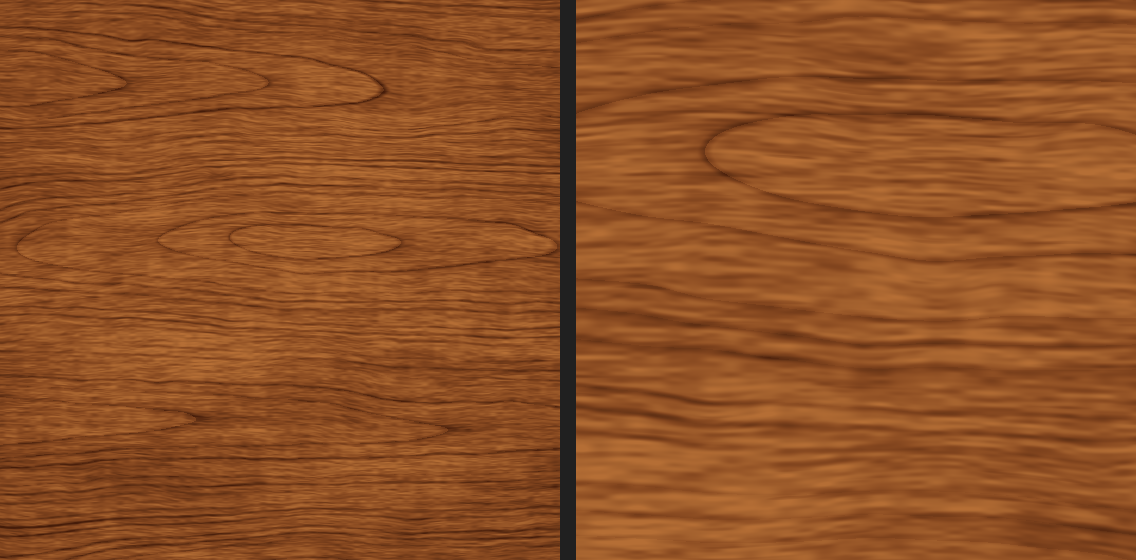
Left, the full canvas; right, a detail of the centre.
Write a Shadertoy shader that draws this texture.

```glsl
// Polished reddish-brown wood board with horizontal grain and cathedral loops.
// A folded height field gives growth rings as its contour lines; stretched
// value noise adds fibres, pores and blotches, and a vignette darkens the rim.

const vec3 DARK_WOOD = vec3(0.41, 0.21, 0.09);
const vec3 LIGHT_WOOD = vec3(0.64, 0.38, 0.18);
const vec3 MIDTONE_SAG = vec3(0.0, 0.055, 0.045); // redder middle tones
const float PI = 3.14159;
const float TOP_AXIS = 0.86;      // height of the uppermost loop axis
const float AXIS_SPACING = 0.305; // distance between loop axes
const float RING_SWING = 7.0;     // rings between axes, halved
const float MIN_STEEPNESS = 12.0; // keeps borders narrow on flat ground

float hash(vec2 p) {
    return fract(sin(dot(p, vec2(127.1, 311.7))) * 43758.5453);
}

float noise(vec2 p) {
    vec2 cell = floor(p);
    vec2 f = fract(p);
    f = f * f * (3.0 - 2.0 * f);
    float low = mix(hash(cell), hash(cell + vec2(1, 0)), f.x);
    float high = mix(hash(cell + vec2(0, 1)), hash(cell + vec2(1, 1)), f.x);
    return mix(low, high, f.y);
}

// Noise centred on zero, shifted by a seed
float grain(vec2 p, vec2 frequency, float seed) {
    return noise(p * frequency + seed * vec2(17.3, 9.1)) - 0.5;
}

// Soft elliptical spot
float spot(vec2 p, vec2 centre, vec2 size) {
    vec2 q = (p - centre) / size;
    return exp(-dot(q, q));
}

float knots(vec2 p) {
    return spot(p, vec2(0.39, 0.69), vec2(0.02, 0.010))
         + 0.6 * spot(p, vec2(0.74, 0.06), vec2(0.04, 0.022));
}

// Gentle waviness of the fibre direction
vec2 bend(vec2 p) {
    float wave = 0.052 * grain(p, vec2(2.2, 3.5), 1.0)
               + 0.018 * grain(p, vec2(6.0, 11.0), 2.0)
               + 0.005 * grain(p, vec2(22.0, 30.0), 3.0);
    return p + vec2(0.0, wave + 0.008 * knots(p));
}

// +1 on the axes of right-pointing tongues, -1 on the axis of the closed loop
float fold(float y) {
    return cos(PI * (TOP_AXIS - y) / AXIS_SPACING);
}

// Ring number as a continuous height; whole values are ring borders
float ringHeight(vec2 p) {
    vec2 q = bend(p);
    float c = fold(q.y);
    float fromLoop = q.x - 0.53;
    float steepness = fromLoop < 0.0 ? 6.0 : 2.5;
    float loop = 0.3 + steepness * (length(vec2(fromLoop, 0.05)) - 0.05);
    float tongue = -mix(1.6, 3.0, smoothstep(0.3, 0.8, q.y)) * q.x;
    float h = RING_SWING * c + mix(loop, tongue, 0.5 + 0.5 * c) + 0.35;
    h += 0.4 * grain(p, vec2(2.0, 4.0), 4.0);
    return h + 0.25 * sin(2.1 * h);
}

// Darkening from growth rings: a thin border and a fade beyond it
float rings(vec2 p) {
    const float STEP = 0.002;
    float h = ringHeight(p);
    vec2 slope = vec2(ringHeight(p + vec2(STEP, 0.0)),
                      ringHeight(p + vec2(0.0, STEP))) - h;
    float steepness = max(length(slope) / STEP, MIN_STEEPNESS);

    float id = floor(h + 0.5);
    float strength = mix(0.3, 1.0, hash(vec2(id, 5.0)));
    strength *= 1.0 + 0.9 * grain(p, vec2(5.0, 16.0), 5.0);
    float width = mix(0.0030, 0.0048, hash(vec2(id, 8.0)));
    float border = 1.0 - smoothstep(0.0, width, abs(h - id) / steepness);

    // The fade is strongest around the flat tips of loops
    float f = fract(h);
    float outward = 0.5 + 0.5 * fold(bend(p).y);
    float fade = mix(exp(-5.0 * f), exp(-5.0 * (1.0 - f)), outward);
    float fadeStrength = 0.22 + 0.28 * MIN_STEEPNESS / steepness;
    return 0.72 * strength * border + fadeStrength * fade;
}

// Fine fibres along the grain, with short dark pores
float fibres(vec2 p) {
    float streaks = 0.28 * grain(p, vec2(3.0, 40.0), 6.0)
                  + 0.34 * grain(p, vec2(11.0, 150.0), 7.0)
                  + 0.60 * grain(p, vec2(34.0, 330.0), 8.0)
                  + 0.50 * grain(p, vec2(90.0, 470.0), 9.0);
    float pores = smoothstep(0.25, 0.45, grain(p, vec2(24.0, 280.0), 10.0));
    return streaks - 0.25 * pores;
}

void mainImage(out vec4 fragColor, in vec2 fragCoord) {
    vec2 p = fragCoord / iResolution.xy;

    // Broad tone: blotches and vignette
    float tone = 0.91 + 0.38 * grain(p, vec2(2.5, 6.0), 11.0)
                      + 0.20 * grain(p, vec2(6.0, 14.0), 12.0);
    vec2 fromCentre = p - vec2(0.5, 0.56);
    tone -= 0.9 * dot(fromCentre, fromCentre);

    // Grain detail
    tone += fibres(bend(p)) - rings(p) - 0.5 * knots(p);

    // Tone to colour
    float middle = clamp(tone * (1.0 - tone), 0.0, 0.25);
    vec3 wood = mix(DARK_WOOD, LIGHT_WOOD, clamp(tone, -0.6, 1.3));
    fragColor = vec4(wood - MIDTONE_SAG * middle, 1.0);
}
```
